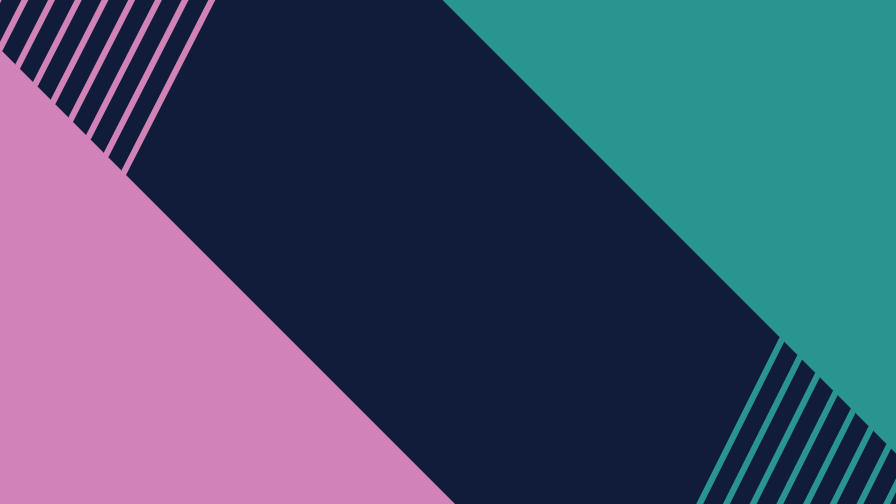
Reproduce this background procedurally as a WebGL 2 fragment shader.

```glsl
#version 300 es
precision highp float;
// Navy diagonal band between a pink and a teal corner, each fringed with slanted stripes.

uniform vec2 u_resolution;
out vec4 fragColor;

const vec3 NAVY = vec3(0.067, 0.110, 0.227);
const vec3 PINK = vec3(0.820, 0.514, 0.722);
const vec3 TEAL = vec3(0.165, 0.584, 0.565);

const float STRIPE_SPACING = 0.053;
const float STRIPE_HALF_WIDTH = 0.0069;

// Signed distance to the half plane x + y < offset.
float diagonalEdge(vec2 p, float offset) {
    return (p.x + p.y - offset) * inversesqrt(2.0);
}

// Signed distance to stripes that repeat from startX (on the bottom line)
// towards side (-1 left, +1 right); lean is the run in x per unit of y.
float stripes(vec2 p, float startX, float lean, float side) {
    float t = side * (p.x - lean * p.y - startX);
    float index = max(floor(t / STRIPE_SPACING + 0.5), 0.0);
    float across = abs(t - index * STRIPE_SPACING) - STRIPE_HALF_WIDTH;
    return across * inversesqrt(1.0 + lean * lean);
}

// Antialiased coverage of a signed distance.
float coverage(float dist, float pixel) {
    return clamp(0.5 - dist / pixel, 0.0, 1.0);
}

void main() {
    // Canvas units: height is 1, origin at the lower left.
    vec2 p = gl_FragCoord.xy / u_resolution.y;
    float pixel = 1.0 / u_resolution.y;

    // Each corner joins a solid triangle with its stripes.
    float pinkShape = min(diagonalEdge(p, 0.9028), stripes(p, -0.0897, 0.51, -1.0));
    float tealShape = min(-diagonalEdge(p, 1.878), stripes(p, 1.3882, 0.5, 1.0));

    vec3 color = mix(NAVY, PINK, coverage(pinkShape, pixel));
    color = mix(color, TEAL, coverage(tealShape, pixel));
    fragColor = vec4(color, 1.0);
}
```
